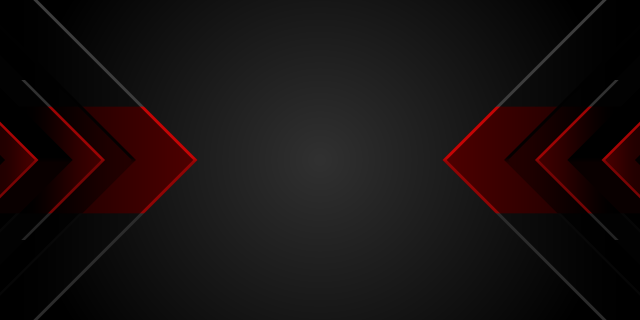
A WebGL 1 fragment shader for this background:

```glsl
precision highp float;
// Mirrored red and black chevrons pointing inward over a dark radial glow.
uniform vec2 u_resolution;

// Soft step whose width is about one pixel.
float cover(float d) {
  return clamp(d * u_resolution.y + 0.5, 0.0, 1.0);
}

// Signed distance to a chevron, positive on its outer side.
float chevron(vec2 p, float tip) {
  return (p.x - p.y - tip) * 0.7071;
}

// Thin stripe along the chevron border.
float rim(float d, float width) {
  return cover(d) * cover(width - d);
}

void main() {
  vec2 uv = (gl_FragCoord.xy - 0.5 * u_resolution) / u_resolution.y;
  vec2 p = abs(uv);
  float upper = smoothstep(-0.01, 0.01, uv.y);
  float band = cover(0.1667 - p.y);
  float sideFade = 1.0 - smoothstep(0.5, 0.98, p.x);

  float outer = chevron(p, 0.383);
  float shade = chevron(p, 0.5755);
  float middle = chevron(p, 0.672);
  float gap = chevron(p, 0.773);
  float inner = chevron(p, 0.880);
  float core = chevron(p, 0.984);

  // Radial backdrop
  vec3 color = vec3(max(0.19 - 0.205 * length(uv), 0.0));

  // Outer arrow: smoky panel with a red band
  vec3 panel = vec3(0.055 * sideFade);
  vec3 outerRed = vec3(mix(0.31, 0.16, clamp((p.x - 0.383) / 0.34, 0.0, 1.0)), 0.0, 0.0);
  color = mix(color, mix(panel, outerRed, band), cover(outer));

  // Shadowed step, darkest along its upper border
  vec3 stepRed = vec3(0.135 * (1.0 - smoothstep(0.58, 0.9, p.x)), 0.0, 0.0);
  vec3 stepGray = vec3(0.022 * sideFade);
  color = mix(color, mix(stepGray, stepRed, band), cover(shade));
  color = mix(color, vec3(0.005), rim(shade, 0.009) * upper * 0.9);
  color += 0.025 * rim(shade, 0.007) * (1.0 - upper) * (1.0 - band);

  // Middle arrow fading toward the sides
  float middleFade = 1.0 - smoothstep(0.66, 0.93, p.x);
  vec3 middleRed = vec3(0.25 * middleFade, 0.0, 0.0);
  color = mix(color, mix(vec3(0.008), middleRed, band), cover(middle));

  // Black gap
  vec3 gapColor = vec3(0.035 * (1.0 - upper) * band, 0.0, 0.0);
  color = mix(color, gapColor, cover(gap));
  color += 0.025 * rim(gap, 0.007) * (1.0 - upper) * (1.0 - band);

  // Inner arrow with a black core
  vec3 innerRed = vec3(mix(0.28, 0.13, smoothstep(0.88, 1.0, p.x)), 0.0, 0.0);
  color = mix(color, innerRed, cover(inner) * band);
  color = mix(color, vec3(0.01, 0.0, 0.0), cover(core));

  // Lit borders: red inside the band, gray beyond it
  vec3 brightRed = mix(vec3(0.56, 0.02, 0.02), vec3(0.77, 0.02, 0.02), upper);
  vec3 gray = vec3(mix(0.17, 0.24, upper));
  color = mix(color, mix(gray, brightRed, band), rim(outer, 0.009));
  float middleRim = rim(middle, 0.008) * cover(0.25 - p.y);
  color = mix(color, mix(gray * 0.8, brightRed * 0.8, band), middleRim);
  color = mix(color, brightRed * 0.85, rim(inner, 0.008) * band);

  gl_FragColor = vec4(color, 1.0);
}
```
